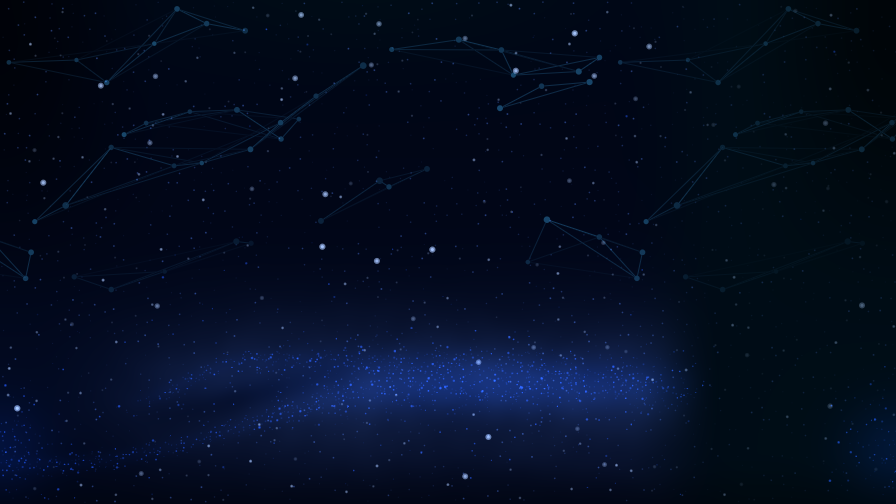
Write a WebGL 1 fragment shader that draws this background.

```glsl
precision highp float;

uniform vec2 u_resolution;

#define TILE 1.213
#define NODE_RADIUS 0.0058
#define LINK_WIDTH 0.001
#define NODE_JITTER 0.07
#define BAND_END 1.38
#define DUST_DENSITY 0.75
#define NAVY vec3(0.002, 0.022, 0.088)
#define TEAL vec3(0.0, 0.052, 0.085)
#define HAZE vec3(0.068, 0.096, 0.16)
#define CORE vec3(0.01, 0.05, 0.16)
#define NET_COLOR vec3(0.14, 0.4, 0.58)
#define STAR_COLOR vec3(0.66, 0.76, 0.92)

vec2 hash2(vec2 p) {
  vec3 q = fract(p.xyx * vec3(0.1031, 0.1030, 0.0973));
  q += dot(q, q.yzx + 33.33);
  return fract((q.xx + q.yz) * q.zy);
}

float gradientNoise(vec2 p) {
  vec2 i = floor(p), f = fract(p), e = vec2(1.0, 0.0);
  vec2 u = f * f * f * (f * (f * 6.0 - 15.0) + 10.0);
  float a = dot(hash2(i) * 2.0 - 1.0, f);
  float b = dot(hash2(i + e) * 2.0 - 1.0, f - e);
  float c = dot(hash2(i + e.yx) * 2.0 - 1.0, f - e.yx);
  float d = dot(hash2(i + 1.0) * 2.0 - 1.0, f - 1.0);
  return mix(mix(a, b, u.x), mix(c, d, u.x), u.y);
}

// Antialiased coverage of a shape with the given half width
float cover(float dist, float halfWidth) {
  return clamp((halfWidth - dist) * u_resolution.y + 0.5, 0.0, 1.0);
}

float bell(float x) {
  return exp(-x * x);
}

float blob(vec2 p, vec2 center, vec2 size) {
  return bell(length((p - center) / size));
}

float link(vec2 p, vec2 a, vec2 b) {
  vec2 pa = p - a, ba = b - a;
  float t = clamp(dot(pa, ba) / max(dot(ba, ba), 0.00001), 0.0, 1.0);
  return cover(length(pa - ba * t), LINK_WIDTH);
}

// Node on an S-shaped path, with a random offset
vec2 node(vec2 from, vec2 to, float bow, float count, float i) {
  float t = min(i / (count - 1.0), 1.0), s = 2.0 * t - 1.0;
  vec2 jitter = hash2(vec2(min(i, count - 1.0) * 7.0, from.x * 91.0)) - 0.5;
  return mix(from, to, t) + vec2(0.0, bow * (s * s * s - s)) + NODE_JITTER * jitter;
}

// Chain of linked nodes, repeated across the canvas
float strand(vec2 p, vec2 from, vec2 to, float bow, float count) {
  float left = 0.5 * (from.x + to.x - TILE);
  p.x = mod(p.x - left, TILE) + left;
  vec2 a = node(from, to, bow, count, 0.0);
  vec2 b = node(from, to, bow, count, 1.0);
  vec2 c = node(from, to, bow, count, 2.0);
  float light = 0.0;
  for (int k = 0; k < 9; k++) {
    float i = float(k);
    if (i >= count) break;
    vec2 d = node(from, to, bow, count, i + 3.0);
    vec2 tone = hash2(vec2(i, from.y * 57.0));
    light = max(light, link(p, a, b) * (0.3 + 0.35 * tone.x));
    light = max(light, link(p, a, c) * (0.15 + 0.3 * tone.y));
    light = max(light, link(p, a, d) * (0.08 + 0.2 * tone.x));
    light = max(light, cover(length(p - a), NODE_RADIUS * (0.75 + 0.4 * tone.x)) * (0.4 + 0.4 * tone.y));
    a = b;
    b = c;
    c = d;
  }
  return light;
}

// One random disc per grid cell; the density picks which cells are lit
float scatter(vec2 p, float cells, float radius, float density, float seed) {
  vec2 cell = floor(p * cells);
  vec2 place = hash2(cell + seed), pick = hash2(cell + seed + 37.0);
  float d = length(p - (cell + 0.15 + 0.7 * place) / cells);
  float r = radius * (0.6 + 0.5 * pick.y);
  float light = cover(d, r) * (0.65 + 0.35 * cover(d, r * 0.5));
  return light * step(pick.x, density) * (0.2 + 0.8 * pick.y * pick.y);
}

void main() {
  vec2 p = gl_FragCoord.xy / u_resolution.y;
  float width = u_resolution.x / u_resolution.y;
  float mottling = gradientNoise(p * vec2(5.0, 9.0)) + 0.5 * gradientNoise(p * 17.0);

  // Night sky with teal areas and dark upper corners
  float rightSide = smoothstep(1.2, 1.5, p.x);
  vec3 color = mix(NAVY, TEAL, 0.9 * rightSide);
  color = mix(color, TEAL, 0.85 * blob(p, vec2(0.72, 1.04), vec2(0.45, 0.15)));
  float edge = smoothstep(0.6, 1.0, abs(p.x / width - 0.5) * 2.0);
  color *= 1.0 - 0.6 * edge * smoothstep(0.3, 0.95, p.y);
  color *= 0.7 + 0.3 * smoothstep(-0.02, 0.1, p.y);

  // Two arms that merge into one band
  float lowerArm = 0.08 + 0.16 * smoothstep(0.1, 0.9, p.x);
  float upperArm = 0.2 + 0.085 * smoothstep(0.24, 0.5, p.x) - 0.05 * smoothstep(0.6, 1.35, p.x);
  float bandEnd = 1.0 - smoothstep(BAND_END - 0.13, BAND_END + 0.05, p.x);
  float spread = mix(0.016, 0.036, smoothstep(0.4, 0.9, p.x));
  float lower = bell((p.y - lowerArm) / spread);
  float upper = bell((p.y - upperArm) / spread) * smoothstep(0.22, 0.34, p.x);
  float arms = max(lower, upper) * bandEnd;

  // Haze around the band, a dark lane and glows at both sides
  float haze = bell((p.y - 0.225) / 0.14) * smoothstep(0.05, 0.6, p.x) * bandEnd;
  float lane = blob(p, vec2(0.46, 0.205 + 0.25 * (p.x - 0.46)), vec2(0.2, 0.035));
  color += HAZE * haze * (1.0 + 0.4 * mottling) * (1.0 - 0.65 * lane);
  color += CORE * blob(p, vec2(0.98, 0.235), vec2(0.42, 0.055)) * bandEnd;
  color += CORE * 0.2 * arms;
  color += vec3(0.005, 0.014, 0.035) * bell((p.y - 0.24) / 0.2) * bandEnd;
  float sideX = min(p.x, width - p.x);
  float sideGlow = blob(vec2(sideX, p.y), vec2(0.0, 0.11), vec2(0.1, 0.09));
  color += CORE * 0.75 * sideGlow;

  // Blue dust follows the arms
  float density = DUST_DENSITY * clamp(arms + 0.4 * sideGlow + 0.08 * haze, 0.0, 1.0);
  float dust = scatter(p, 130.0, 0.0016, density * 0.7, 3.0) + scatter(p, 75.0, 0.0024, density * 0.45, 11.0);
  color += vec3(0.1, 0.24, 0.66) * dust;

  // Linked points
  float net = strand(p, vec2(0.088, 0.532), vec2(0.7, 0.887), 0.15, 9.0);
  net = max(net, strand(p, vec2(0.23, 0.73), vec2(0.62, 0.79), 0.09, 6.0));
  net = max(net, strand(p, vec2(0.037, 0.895), vec2(0.52, 0.92), -0.13, 7.0));
  net = max(net, strand(p, vec2(0.8, 0.905), vec2(1.2, 0.91), 0.13, 6.0));
  net = max(net, strand(p, vec2(1.01, 0.785), vec2(1.15, 0.85), -0.05, 3.0));
  net = max(net, strand(p, vec2(0.66, 0.574), vec2(0.873, 0.697), 0.0, 4.0) * 0.7);
  net = max(net, strand(p, vec2(1.05, 0.51), vec2(1.3, 0.53), 0.13, 5.0));
  net = max(net, strand(p, vec2(0.155, 0.47), vec2(0.53, 0.5), -0.15, 5.0) * 0.45);
  color = mix(color, NET_COLOR, net * mix(0.85, 0.5, rightSide));

  // Stars in three sizes
  float dimming = 1.0 - 0.5 * rightSide;
  color += STAR_COLOR * scatter(p, 9.0, 0.0056, 0.45, 21.0) * dimming;
  color += STAR_COLOR * 0.7 * scatter(p, 21.0, 0.0027, 0.32, 53.0) * dimming;
  color += vec3(0.16, 0.24, 0.44) * scatter(p, 46.0, 0.0017, 0.45, 87.0) * dimming;

  gl_FragColor = vec4(color, 1.0);
}
```
